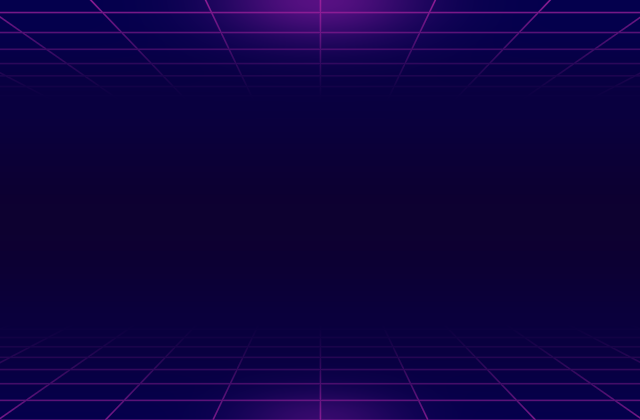
Write a Shadertoy shader that draws this background.

```glsl
// Neon night backdrop: a dark indigo field between a ceiling and a floor grid.
// Each grid is a perspective plane solved per pixel (rows at equal steps of
// 1/distance, columns fanning from a vanishing point), fading toward the middle.

const vec3 NAVY      = vec3(0.015, 0.000, 0.300);
const vec3 INDIGO    = vec3(0.035, 0.000, 0.250);
const vec3 DUSK      = vec3(0.050, 0.002, 0.190);
const vec3 VIOLET    = vec3(0.370, 0.070, 0.530);
const vec3 MAGENTA   = vec3(0.640, 0.130, 0.620);

const float CENTER_X    = 0.5007;
const float COLUMN_STEP = 0.3135;  // column spacing per unit of distance
const float LINE_HALF   = 0.0019;  // half line width, in canvas heights

// Distance to the nearest whole number.
float toNearest(float v) {
    return abs(fract(v + 0.5) - 0.5);
}

// Smooth coverage of a line, given the distance to its middle.
float lineCover(float dist, float pixel) {
    return clamp((LINE_HALF - dist) / pixel + 0.5, 0.0, 1.0);
}

// Perspective grid; edge is the height away from the plane's near canvas edge.
float planeGrid(float x, float edge, float horizon, float firstRow,
                float rowStep, float aspect, float pixel) {
    float depth = max(horizon - edge, 0.1);
    float row = (1.0 / depth - firstRow) / rowStep;
    float rowDist = toNearest(row) * rowStep * depth * depth;

    float fan = (x - CENTER_X) / depth;
    float slope = fan * aspect;
    float columnDist = toNearest(fan / COLUMN_STEP) * COLUMN_STEP * depth * aspect;
    columnDist /= sqrt(1.0 + slope * slope);

    return max(lineCover(rowDist, pixel), lineCover(columnDist, pixel));
}

// Fade from 1 at the near edge to 0 at the given reach.
float planeFade(float edge, float reach) {
    return pow(clamp(1.0 - edge / reach, 0.0, 1.0), 1.3);
}

// Soft elliptical glow centred on a canvas edge.
float edgeGlow(float x, float edge, vec2 radius) {
    vec2 q = vec2(x - CENTER_X, edge) / radius;
    return exp(-dot(q, q));
}

// Vertical backdrop: navy edges, indigo shoulders, dusky middle.
vec3 backdrop(float y) {
    float away = abs(y - 0.47);
    vec3 color = mix(DUSK, INDIGO, smoothstep(0.02, 0.32, away));
    return mix(color, NAVY, smoothstep(0.28, 0.50, away));
}

void mainImage(out vec4 fragColor, in vec2 fragCoord) {
    vec2 uv = fragCoord / iResolution.xy;
    float aspect = iResolution.x / iResolution.y;
    float pixel = 1.0 / iResolution.y;
    float fromTop = 1.0 - uv.y;
    float fromBottom = uv.y;

    // Backdrop and edge glows
    vec3 color = backdrop(uv.y);
    color = mix(color, VIOLET, 0.92 * edgeGlow(uv.x, fromTop, vec2(0.155, 0.10)));
    color = mix(color, VIOLET, 0.55 * edgeGlow(uv.x, fromBottom, vec2(0.125, 0.07)));

    // Ceiling and floor grids
    float ceiling = planeGrid(uv.x, fromTop, 0.5726, 1.8425, 0.1771, aspect, pixel);
    float ground = planeGrid(uv.x, fromBottom, 0.5358, 2.0447, 0.1806, aspect, pixel);
    color = mix(color, MAGENTA, 0.85 * ceiling * planeFade(fromTop, 0.24));
    color = mix(color, MAGENTA, 0.72 * ground * planeFade(fromBottom, 0.23));

    fragColor = vec4(color, 1.0);
}
```
